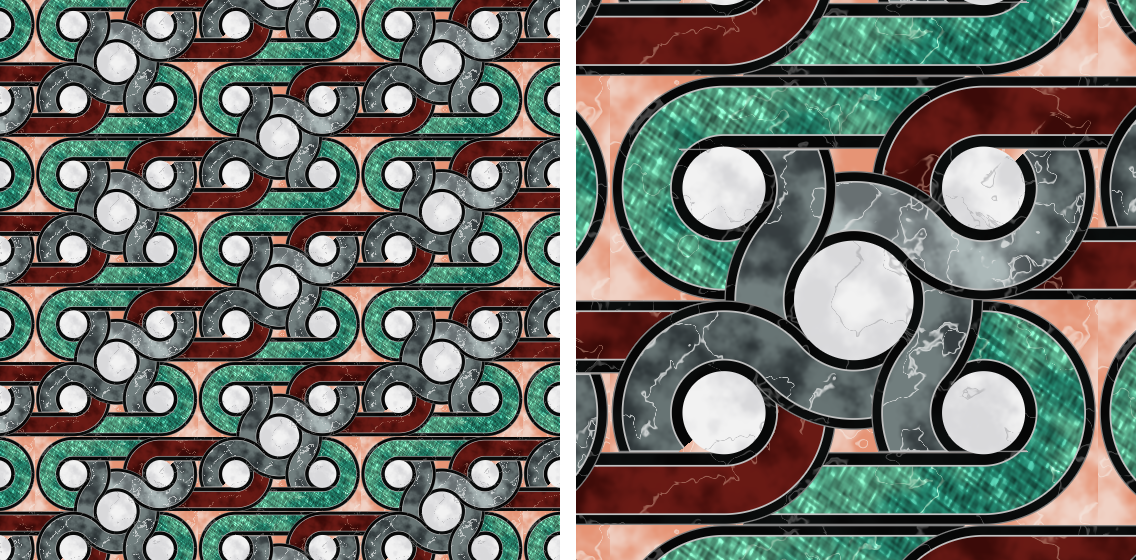
Left: the whole. Right: its middle third, enlarged.
This pattern is drawn by a WebGL 2 fragment shader. Its source:

```glsl
#version 300 es
precision highp float;
// Inlaid marble: interlaced looping bands around white discs, in a half-drop repeat.
// Each motif has half-turn symmetry; green and red loops are laid first,
// then a woven grey knot and the discs. Stones are veined value noise.
uniform vec2 u_resolution;
out vec4 fragColor;

float pixel; // size of one pixel in design units (1152 per canvas)

float hash(vec2 p) {
  return fract(sin(dot(p, vec2(127.1, 311.7))) * 43758.5453);
}

float noise(vec2 p) {
  vec2 i = floor(p), f = fract(p);
  f = f * f * (3.0 - 2.0 * f);
  return mix(mix(hash(i), hash(i + vec2(1, 0)), f.x),
             mix(hash(i + vec2(0, 1)), hash(i + vec2(1, 1)), f.x), f.y);
}

float fbm(vec2 p) {
  float sum = 0.0, amp = 0.53;
  for (int i = 0; i < 4; i++) {
    sum += amp * noise(p);
    p = mat2(1.6, 1.2, -1.2, 1.6) * p + 3.7;
    amp *= 0.5;
  }
  return sum;
}

// Clouded stone crossed by thin cracks
vec3 marble(vec2 q, vec3 dark, vec3 light, vec3 vein, float amount) {
  float cloud = fbm(q * 0.035 + 11.0);
  float crack = abs(fbm(q * 0.02 + cloud * 1.5 + 47.0) - 0.5);
  vec3 stone = mix(dark, light, smoothstep(0.3, 0.7, cloud));
  return mix(stone, vein, amount * (1.0 - smoothstep(0.0, 0.02, crack)));
}

vec3 greenStone(vec2 q) {
  vec2 d = mat2(0.8, 0.6, -0.6, 0.8) * q;
  float fibre = 0.5 * noise(d * vec2(0.08, 0.5)) + 0.5 * noise(d.yx * vec2(0.12, 0.4) + q.x * 0.1);
  vec3 stone = marble(q, vec3(0.12, 0.46, 0.38), vec3(0.32, 0.62, 0.50), vec3(0.62, 0.80, 0.70), 0.7);
  return stone * (0.45 + 1.1 * fibre) + 0.15 * smoothstep(0.65, 0.85, fibre);
}

vec3 redStone(vec2 q) {
  return marble(q, vec3(0.23, 0.04, 0.03), vec3(0.41, 0.10, 0.08), vec3(0.75, 0.55, 0.48), 0.6);
}

vec3 greyStone(vec2 q, float tone) {
  return marble(q * 1.2, vec3(0.12, 0.15, 0.16) + 0.36 * tone, vec3(0.34, 0.39, 0.39) + 0.42 * tone,
                vec3(0.86, 0.87, 0.87), 0.85);
}

vec3 whiteStone(vec2 q) {
  return marble(q, vec3(0.85, 0.85, 0.86), vec3(0.95), vec3(0.66, 0.66, 0.67), 0.6);
}

vec3 paint(vec3 base, vec3 top, float d) {
  return mix(base, top, clamp(0.5 - d / pixel, 0.0, 1.0));
}

// Black setting with a fine pale seam around a stone band
vec3 inlay(vec3 color, float edge, float band, vec3 stone, vec2 q) {
  vec3 black = marble(q + 90.0, vec3(0.02), vec3(0.04, 0.05, 0.05), vec3(0.5), 0.5);
  color = paint(color, vec3(0.5), edge);
  color = paint(color, black, edge + 0.9);
  color = paint(color, vec3(0.75), max(band - 1.2, edge));
  return paint(color, stone, max(band, edge + 1.2));
}

// Loop around the left of a disc, running off straight to the right
vec3 loopBand(vec3 color, vec2 r, vec2 q, bool isRed) {
  bool straight = min(r.x, r.y) > 0.0;
  float radius = straight ? r.y : length(r);
  float edge = radius - 77.0;
  if (straight) edge = max(edge, max(27.0 - r.y, r.x - 165.0));
  if (edge > pixel) return color;
  return inlay(color, edge, abs(radius - 53.0) - 16.0, isRed ? redStone(q) : greenStone(q), q);
}

// Half of a grey S-curve, from the knot round to the straight cut
vec3 hookBand(vec3 color, vec2 r, vec2 toKnot, vec2 q, float tone) {
  float edge = max(length(r) - 77.0, r.y - 27.0);
  float side = toKnot.x * r.y - toKnot.y * r.x;
  if (side < 0.0 || edge > pixel) return color;
  return inlay(color, edge, abs(length(r) - 53.0) - 16.0, greyStone(q, tone), q);
}

void main() {
  pixel = 1152.0 / u_resolution.y;
  vec2 p = gl_FragCoord.xy * pixel - vec2(574.5, 562.0);
  vec3 color = vec3(0.0);
  for (int layer = 0; layer < 2; layer++)
  for (int k = -1; k <= 1; k++) {
    // Half-drop: every next column is shifted by half a motif
    float column = round(p.x / 334.5) + float(k);
    vec2 q = p - column * vec2(334.5, 154.0);
    q.y = mod(q.y + 154.0, 308.0) - 154.0;
    if (layer == 0 && k == -1)
      color = marble(q, vec3(0.90, 0.58, 0.46), vec3(0.94, 0.82, 0.77), vec3(0.96, 0.91, 0.88), 0.6);
    if (abs(q.x) > 260.0) continue;

    // Light stone crosses the top of the knot and darkens outwards
    float topTone = mix(0.8, 0.2, smoothstep(95.0, 145.0, q.x));
    float knot = length(q);
    if (layer == 1 && knot < 90.0) {
      bool vertical = abs(q.y) * 89.0 > abs(q.x) * 77.0;
      float tone = vertical ? (q.y > 0.0 ? topTone : 0.15) : 0.25;
      color = inlay(color, knot - 88.7, abs(knot - 64.7) - 16.0, greyStone(q, tone), q);
    }
    for (float turn = 1.0; turn > -2.0; turn -= 2.0) {
      vec2 left = turn * q - vec2(-89.0, 77.0), right = turn * q - vec2(89.0, 77.0);
      if (layer == 0) {
        color = loopBand(color, left, q, false);
        color = loopBand(color, right, q, true);
      } else {
        color = hookBand(color, left, vec2(89.0, -77.0), q, 0.25);
        color = hookBand(color, right, vec2(-89.0, -77.0), q, turn > 0.0 ? topTone : 0.15);
        float disc = min(length(left), length(right)) - 28.5;
        if (disc < pixel) color = paint(color, whiteStone(q * 1.3), disc);
      }
    }
    if (layer == 1 && knot < 45.0) color = paint(color, whiteStone(q), knot - 41.0);
  }
  fragColor = vec4(color, 1.0);
}
```
